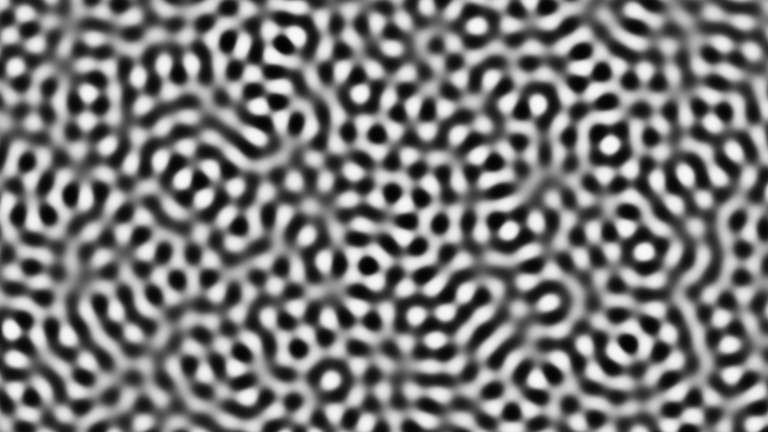
This pattern is drawn by a WebGL 1 fragment shader. Its source:

```glsl
precision highp float;

uniform vec2 u_resolution;

const float PI = 3.14159265;
const int WAVE_COUNT = 64;
const float WAVES_PER_HEIGHT = 16.3;
const float FREQUENCY_SPREAD = 0.07;
const float CONTRAST = 1.58;
const float BIAS = -0.07;
const float BLACK_LEVEL = 0.01;
const float WHITE_LEVEL = 0.975;

// Sine-free hash of an index and a stream number, in 0..1
float hash(float index, float stream) {
  vec3 p = fract(vec3(index, stream, index) * 0.1031);
  p += dot(p, p.yzx + 33.33);
  return fract((p.x + p.y) * p.z);
}

// One plane wave; frequency in cycles per unit, phase in cycles
float planeWave(vec2 p, float angle, float frequency, float phase) {
  vec2 direction = vec2(cos(angle), sin(angle));
  return cos(2.0 * PI * fract(dot(p, direction) * frequency + phase));
}

// Isotropic narrow-band noise with unit variance
float waveNoise(vec2 p, float frequency, float spread) {
  float sum = 0.0;
  for (int i = 0; i < WAVE_COUNT; i++) {
    float index = float(i);
    float angle = PI * (index + hash(index, 7.0)) / float(WAVE_COUNT);
    float detune = 1.0 + spread * (2.0 * hash(index, 19.0) - 1.0);
    sum += planeWave(p, angle, frequency * detune, hash(index, 43.0));
  }
  return sum * sqrt(2.0 / float(WAVE_COUNT));
}

// Logistic curve that spreads the bell-shaped values evenly over the greys
float toneCurve(float value, float contrast, float bias) {
  return 1.0 / (1.0 + exp(-contrast * (value + bias)));
}

void main() {
  vec2 p = gl_FragCoord.xy / u_resolution.y;
  float noise = waveNoise(p, WAVES_PER_HEIGHT, FREQUENCY_SPREAD);
  float grey = mix(BLACK_LEVEL, WHITE_LEVEL, toneCurve(noise, CONTRAST, BIAS));
  gl_FragColor = vec4(vec3(grey), 1.0);
}
```
